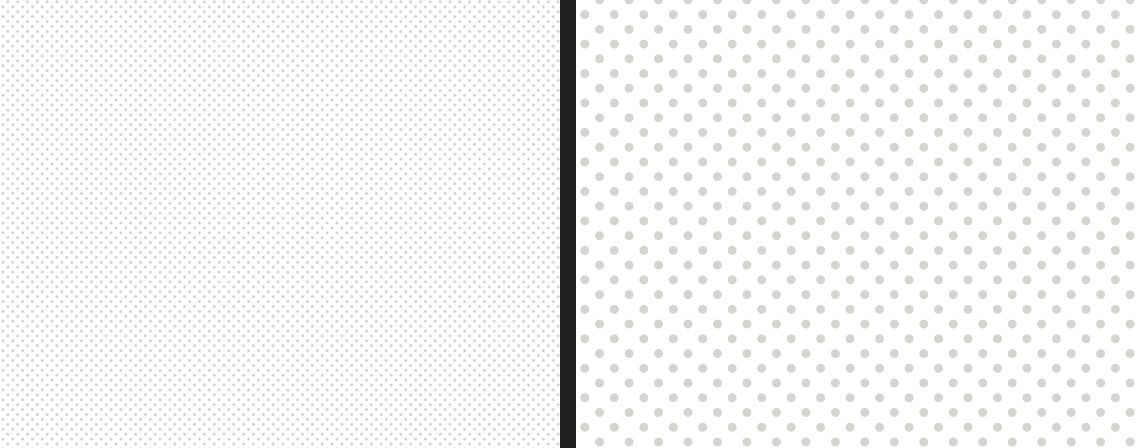
Left: the whole. Right: its middle third, enlarged.
Write a WebGL 2 fragment shader that draws this pattern.

```glsl
#version 300 es
precision highp float;
// Small pale grey polka dots in staggered rows on white.

uniform vec2 u_resolution;
out vec4 fragColor;

const float COLUMNS = 57.0;                // repeats across the canvas width
const vec2 FIRST_DOT = vec2(0.30, 0.695);  // from the top left, in repeats
const float DOT_RADIUS = 0.15;             // in repeats
const vec3 PAPER = vec3(1.0);
const vec3 DOT_GREY = vec3(0.83, 0.83, 0.82);

// Distance to the nearest point of a unit square lattice
float latticeDistance(vec2 p) {
    return length(fract(p + 0.5) - 0.5);
}

void main() {
    // Square repeats, measured from the top left corner
    float repeatsPerPixel = COLUMNS / u_resolution.x;
    vec2 fromTopLeft = vec2(gl_FragCoord.x, u_resolution.y - gl_FragCoord.y);
    vec2 p = fromTopLeft * repeatsPerPixel - FIRST_DOT;

    // Two lattices, half a repeat apart, form the staggered rows
    float toCentre = min(latticeDistance(p), latticeDistance(p - 0.5));

    // Dot with an edge smoothed over about one pixel
    float edge = 0.6 * repeatsPerPixel;
    float dotMask = 1.0 - smoothstep(-edge, edge, toCentre - DOT_RADIUS);

    fragColor = vec4(mix(PAPER, DOT_GREY, dotMask), 1.0);
}
```
